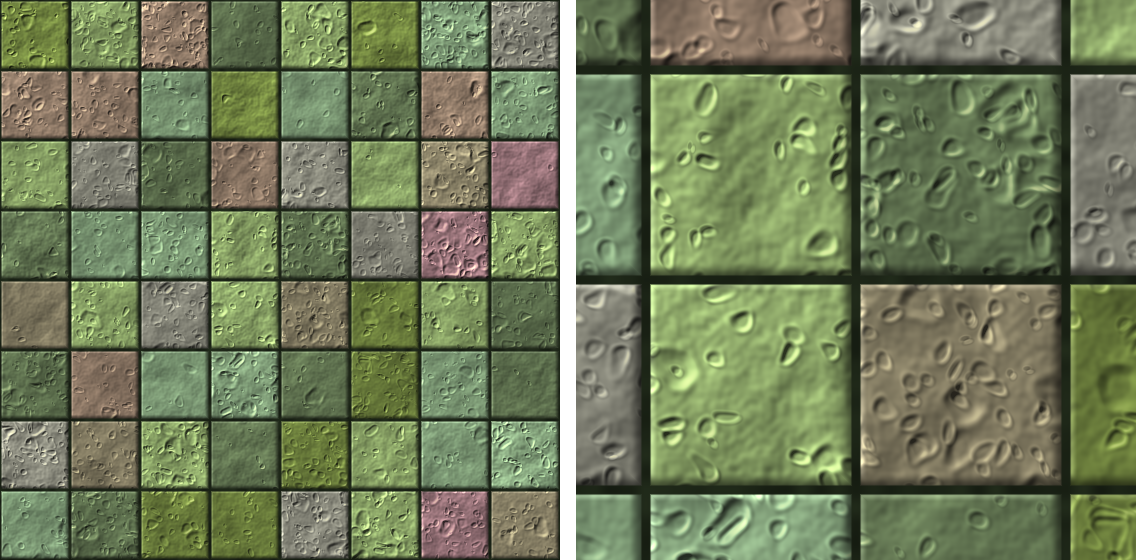
Left: the whole. Right: its middle third, enlarged.
Reproduce this texture procedurally as a Shadertoy shader.

```glsl
// Grid of bevelled, pitted stone tiles in mossy greens, greys and mauves.

#define TILES 8.0          // tiles across and down
#define GROUT 0.022        // half width of the joint, in tiles
#define BEVEL 0.035        // width of the bevel, in tiles
#define RELIEF 0.55        // strength of the surface shading
#define ROUGHNESS 0.055    // height of the coarsest bumps
#define PIT_DEPTH 0.035    // depth of the craters
#define MOTTLE 0.30        // tonal patches inside a tile
#define GROUT_COLOR vec3(0.10, 0.13, 0.08)
#define CREAM vec3(0.86, 0.84, 0.62)

vec2 hash2(vec2 p) {
    vec3 q = fract(p.xyx * vec3(0.1031, 0.1030, 0.0973));
    q += dot(q, q.yzx + 33.33);
    return fract((q.xx + q.yz) * q.zy);
}

float valueNoise(vec2 p) {
    vec2 i = floor(p), f = fract(p);
    f = f * f * (3.0 - 2.0 * f);
    float low = mix(hash2(i).x, hash2(i + vec2(1, 0)).x, f.x);
    float high = mix(hash2(i + vec2(0, 1)).x, hash2(i + vec2(1, 1)).x, f.x);
    return mix(low, high, f.y);
}

// Cellular craters: a sunken floor and a slightly raised rim
float craters(vec2 p, float density) {
    vec2 cell = floor(p);
    float height = 0.0;
    for (int y = -1; y <= 1; y++)
    for (int x = -1; x <= 1; x++) {
        vec2 id = cell + vec2(x, y);
        vec2 rnd = hash2(id + 71.3);
        if (rnd.x > density) continue;
        float radius = mix(0.18, 0.48, rnd.y);
        float d = length(p - id - hash2(id)) / radius;
        float rim = 0.35 * exp(-18.0 * (d - 1.1) * (d - 1.1));
        height += (rim - 1.0 + smoothstep(0.45, 1.05, d)) * radius * 2.2;
    }
    return height;
}

float stoneHeight(vec2 p, float pitting) {
    float height = 0.0, amplitude = ROUGHNESS, frequency = 3.5;
    for (int i = 0; i < 4; i++) {
        height += amplitude * valueNoise(p * frequency + float(i) * 17.0);
        amplitude *= 0.52;
        frequency *= 2.07;
    }
    // Bend the craters so that they are not perfect circles
    vec2 bent = p + 0.10 * vec2(valueNoise(p * 7.0), valueNoise(p * 7.0 + 40.0));
    height += PIT_DEPTH * craters(bent * 4.0, 0.55 * pitting);
    height += PIT_DEPTH * 0.6 * craters(bent * 9.0 + 5.0, 0.7 * pitting);
    return height;
}

// Shuffles the tile numbers 0 to 63, so each stone keeps its share
uint shuffle(uint n) {
    n = (n * 37u + 11u) & 63u;
    n ^= n >> 3u;
    n = (n * 29u + 5u) & 63u;
    n ^= n >> 2u;
    n = (n * 45u + 19u) & 63u;
    return n ^ (n >> 3u);
}

vec3 stoneColor(vec2 tile) {
    uint n = shuffle(uint(tile.x + tile.y * TILES) & 63u);
    if (n < 3u) return vec3(0.54, 0.41, 0.43);    // mauve
    if (n < 9u) return vec3(0.54, 0.46, 0.39);    // brown
    if (n < 16u) return vec3(0.52, 0.52, 0.47);   // grey
    if (n < 21u) return vec3(0.52, 0.49, 0.39);   // tan
    if (n < 29u) return vec3(0.41, 0.48, 0.23);   // olive
    if (n < 40u) return vec3(0.36, 0.43, 0.30);   // dark moss
    if (n < 52u) return vec3(0.48, 0.59, 0.45);   // mint
    return vec3(0.50, 0.59, 0.37);                // light moss
}

void mainImage(out vec4 fragColor, in vec2 fragCoord) {
    vec2 p = fragCoord / iResolution.xy * TILES;
    float pixel = TILES / iResolution.y;
    vec2 tile = floor(p), local = fract(p);
    vec2 rnd = hash2(tile + 3.7);

    // Relief lit from the upper left
    vec2 surface = local + tile * 5.0 + rnd;
    vec2 toLight = vec2(-0.008, 0.008);
    float pitting = rnd.x;
    float slope = (stoneHeight(surface - toLight, pitting)
                 - stoneHeight(surface + toLight, pitting)) / 0.0226;
    float light = RELIEF * mix(0.7, 1.15, rnd.y) * slope;

    // Stone tint with soft patches and pale crests
    float patches = 0.6 * valueNoise(surface * 2.6 + 9.0)
                  + 0.4 * valueNoise(surface * 6.5);
    vec3 color = stoneColor(tile) * (0.94 + 0.14 * rnd.y);
    color *= 1.0 + MOTTLE * (patches - 0.5);
    color *= max(1.0 + light, 0.3);
    color = mix(color, CREAM, 0.45 * smoothstep(0.28, 0.8, light));

    // Bevel: bright on the top and left, dark on the bottom and right
    float litEdge = min(local.x, 1.0 - local.y);
    float darkEdge = min(1.0 - local.x, local.y);
    float highlight = 1.0 - smoothstep(GROUT, GROUT + BEVEL, litEdge);
    float shadow = 1.0 - smoothstep(GROUT, GROUT + 1.8 * BEVEL, darkEdge);
    color = mix(color, color * 1.2 + 0.12, highlight * (1.0 - shadow));
    color *= 1.0 - 0.5 * shadow;

    // Joint between the tiles
    float edge = min(litEdge, darkEdge);
    float soft = max(0.7 * pixel, 0.006);
    float stone = smoothstep(GROUT - soft, GROUT + soft, edge);
    vec3 joint = GROUT_COLOR * (0.8 + 0.5 * valueNoise(p * 12.0));
    fragColor = vec4(clamp(mix(joint, color, stone), 0.0, 1.0), 1.0);
}
```
